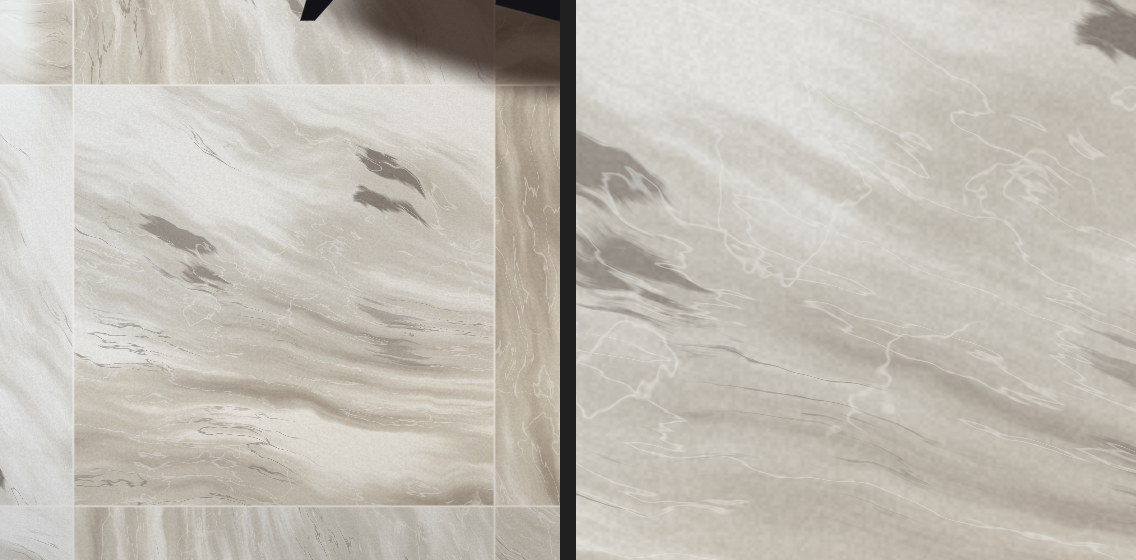
Left: the whole. Right: its middle third, enlarged.
A WebGL 1 fragment shader for this texture:

```glsl
precision highp float;

uniform vec2 u_resolution;

const vec2 TILE_ORIGIN = vec2(0.131, 0.096);
const float TILE_SIZE = 0.752;
const float GROUT_WIDTH = 0.0034;

const vec3 PALE = vec3(0.86, 0.86, 0.85);
const vec3 SAND = vec3(0.75, 0.735, 0.70);
const vec3 TAUPE = vec3(0.62, 0.59, 0.55);
const vec3 FLECK = vec3(0.47, 0.44, 0.41);
const vec3 GROUT = vec3(0.90, 0.89, 0.87);
const vec3 SHADE = vec3(0.36, 0.31, 0.28);
const vec3 FURNITURE = vec3(0.07, 0.07, 0.09);

float hash(vec2 p) {
  return fract(sin(dot(p, vec2(127.1, 311.7))) * 43758.5);
}

float noise(vec2 p) {
  vec2 i = floor(p);
  vec2 f = fract(p);
  f = f * f * (3.0 - 2.0 * f);
  return mix(mix(hash(i), hash(i + vec2(1.0, 0.0)), f.x),
             mix(hash(i + vec2(0.0, 1.0)), hash(i + 1.0), f.x), f.y);
}

float fbm(vec2 p) {
  float sum = 0.0;
  float amplitude = 0.5;
  for (int i = 0; i < 5; i++) {
    sum += amplitude * noise(p);
    p = p * 2.03 + 17.3;
    amplitude *= 0.5;
  }
  return sum;
}

// Thin line along the middle level of a noise field
float ridge(float value, float width) {
  return 1.0 - smoothstep(0.0, width, abs(value - 0.48));
}

// Paired elongated mineral patches lying along the veins
float mineralPatches(vec2 p, vec2 shift, float streak) {
  float cover = 0.0;
  for (int i = 0; i < 6; i++) {
    float pair = floor(float(i) * 0.5);
    float second = mod(float(i), 2.0);
    float middle = 1.0 - abs(pair - 1.0);
    vec2 center = vec2(0.73 - 0.48 * middle + 0.04 * second, 0.80 - 0.165 * pair - 0.09 * second);
    vec2 d = p - fract(center + shift);
    d = vec2(0.9 * d.x - 0.42 * d.y, 0.42 * d.x + 0.9 * d.y) / vec2(0.095, 0.026);
    float body = 1.0 - length(d) + 2.6 * (streak - 0.5);
    cover = max(cover, smoothstep(0.05, 0.5, body) * (0.85 - 0.22 * pair));
  }
  return cover;
}

// Flowing marble over one tile, p in 0..1
vec3 marble(vec2 p, vec2 seed) {
  vec2 warp = vec2(fbm(p * 3.0 + seed), fbm(p * 3.0 + seed + 7.7)) - 0.48;
  float slope = mix(0.12, 0.55, smoothstep(0.15, 0.65, p.y));
  vec2 flow = vec2(p.x - 0.4 * p.y, p.y + slope * p.x) + 0.16 * warp;

  float cloud = fbm(flow * vec2(2.0, 5.0) + seed + 3.1);
  float band = fbm(flow * vec2(1.3, 17.0) + seed + 9.4);
  float streak = fbm(flow * vec2(9.0, 60.0) + seed);
  float lower = 1.0 - smoothstep(0.2, 0.5, p.y);

  float tone = 0.43 + 0.32 * p.y + 1.15 * (cloud - 0.48);
  tone += (band - 0.48) * mix(0.45, 1.2, lower) + 0.3 * (streak - 0.48);
  vec3 color = mix(TAUPE, SAND, smoothstep(-0.05, 0.45, tone));
  color = mix(color, PALE, smoothstep(0.4, 0.85, tone));
  color += vec3(0.015, 0.004, -0.012) * lower;

  // Dark hairlines and patches
  float zone = smoothstep(0.5, 0.68, fbm(flow * vec2(3.0, 8.0) + seed + 21.0));
  float hairline = ridge(fbm(flow * vec2(4.0, 26.0) + seed + 5.0), 0.022);
  color = mix(color, FLECK, 0.55 * zone * hairline);
  color = mix(color, FLECK, mineralPatches(p + 0.06 * warp, seed * 0.37, streak));

  // Pale calcite threads, along the flow and across it
  float thread = ridge(fbm(flow * vec2(3.0, 15.0) + seed + 40.0), 0.012);
  float crack = ridge(fbm(p * 7.0 + warp + seed + 31.0), 0.010);
  float gate = smoothstep(0.42, 0.65, noise(p * 6.0 + seed + 13.0));
  color = mix(color, PALE + 0.03, 0.45 * max(thread, crack * gate));
  return color + 0.045 * (noise(p * 330.0 + seed) - 0.5);
}

// Soft shadow cast under the furniture
float castShadow(vec2 uv) {
  float edge = 0.815 + 0.155 * pow(max(1.0 - uv.x, 0.0) / 0.46, 1.5);
  return smoothstep(edge - 0.015, edge + 0.055, uv.y) * smoothstep(0.50, 0.70, uv.x);
}

// Tapered leg and the corner of a seat
float furniture(vec2 uv, float pixel) {
  float rise = (uv.y - 0.963) / 0.037;
  float sides = min(uv.x - mix(0.536, 0.547, rise), mix(0.562, 0.595, rise) - uv.x);
  float leg = min(sides, uv.y - 0.963);
  float seat = min(uv.x - 0.885, uv.y - 0.993 + 0.26 * (uv.x - 0.88));
  return smoothstep(-pixel, pixel, max(leg, seat));
}

void main() {
  vec2 uv = gl_FragCoord.xy / u_resolution;
  float pixel = 1.0 / min(u_resolution.x, u_resolution.y);
  vec2 grid = (uv - TILE_ORIGIN) / TILE_SIZE;
  vec2 cell = floor(grid);
  vec2 local = fract(grid);

  // Alternate tiles turn the vein direction
  vec2 p = mod(cell.x + cell.y, 2.0) > 0.5 ? local.yx : local;
  vec3 color = marble(p, cell * vec2(1.7, 2.3));

  vec2 toJoint = min(local, 1.0 - local) * TILE_SIZE;
  float joint = min(toJoint.x, toJoint.y) - 0.5 * GROUT_WIDTH;
  color = mix(color, GROUT, 0.85 * (1.0 - smoothstep(-pixel, pixel, joint)));

  // Room light: window glare at the upper left, dimmer near the floor front
  color *= mix(0.93, 1.02, smoothstep(0.0, 0.35, uv.y));
  color *= mix(vec3(1.01, 1.015, 1.025), vec3(0.985, 0.97, 0.95), uv.x);
  float glare = (1.0 - smoothstep(0.03, 0.10, uv.x)) * smoothstep(0.72, 0.98, uv.y);
  color = mix(color, vec3(0.95, 0.97, 0.98), 0.75 * glare);

  float shadow = castShadow(uv);
  color *= mix(vec3(1.0), SHADE, shadow);
  color = mix(color, FURNITURE, furniture(uv, pixel));
  gl_FragColor = vec4(clamp(color, 0.0, 1.0), 1.0);
}
```
